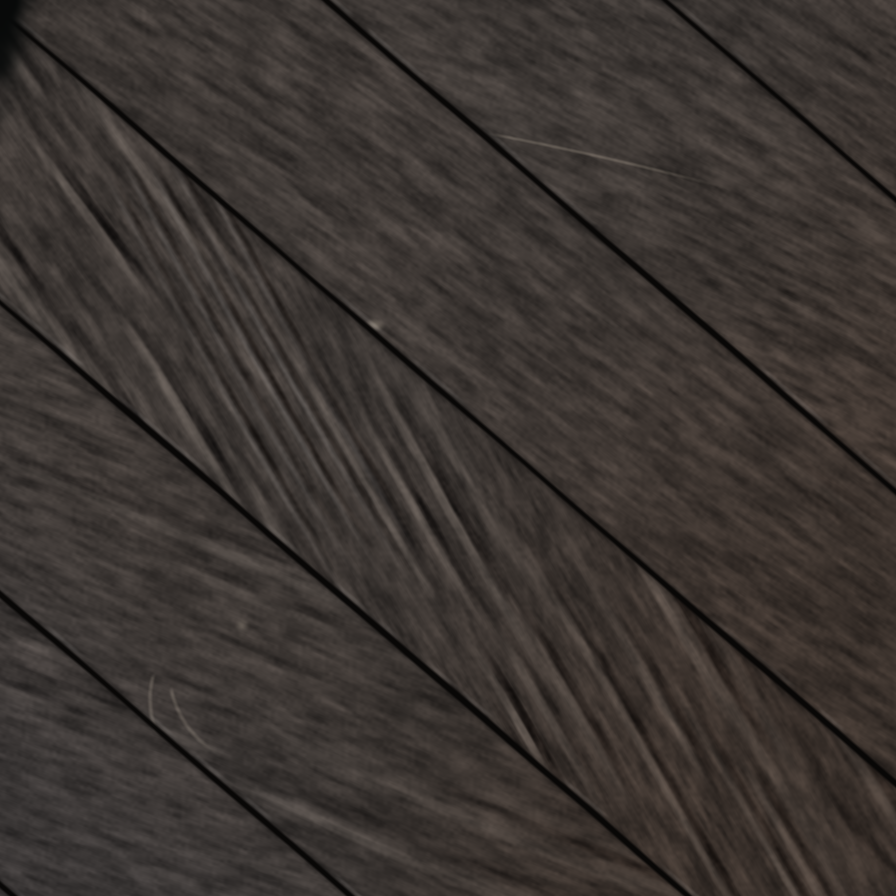
Reproduce this texture procedurally as a Shadertoy shader.

```glsl
// Dark weathered planks laid diagonally, split by thin black seams.
// Each plank has its own grain angle; stretched noise gives the fibres and
// pale raised streaks, and a few scratches and chips add wear.

float hash(vec2 p) {
    vec3 q = fract(p.xyx * vec3(0.1031, 0.1030, 0.0973));
    q += dot(q, q.yzx + 33.33);
    return fract((q.x + q.y) * q.z);
}

float noise(vec2 p) {
    vec2 i = floor(p), f = fract(p);
    f = f * f * (3.0 - 2.0 * f);
    return mix(mix(hash(i), hash(i + vec2(1, 0)), f.x),
               mix(hash(i + vec2(0, 1)), hash(i + vec2(1, 1)), f.x), f.y);
}

float fbm(vec2 p) {
    float sum = 0.0, amp = 0.5;
    for (int i = 0; i < 4; i++) {
        sum += amp * noise(p);
        p = p * 2.03 + 19.7;
        amp *= 0.5;
    }
    return sum;
}

// Soft line from a to b, bowed sideways and fading towards its ends
float scratch(vec2 p, vec2 a, vec2 b, float bow, float width) {
    vec2 d = b - a;
    float len = length(d);
    d /= len;
    float t = dot(p - a, d) / len;
    float side = dot(p - a, vec2(-d.y, d.x)) - bow * 4.0 * t * (1.0 - t);
    float ends = smoothstep(0.0, 0.1, t) * smoothstep(1.0, 0.6, t);
    return ends * smoothstep(width, 0.0, abs(side));
}

void mainImage(out vec4 fragColor, in vec2 fragCoord) {
    vec2 p = fragCoord / iResolution.xy;
    p.y = 1.0 - p.y;                       // work downwards from the top left
    float pixel = 1.0 / iResolution.y;

    // Plank index and position across it
    float wobble = 0.0025 * (noise(p * 9.0) - 0.5);
    float row = (p.y - 0.862 * p.x - 0.0117 + wobble) / 0.3255;
    float plank = floor(row);
    int id = clamp(int(plank) + 3, 0, 6);
    float seamDist = (row - round(row)) * 0.3255 * 0.757;

    // Grain frame: x along the fibres, y across them
    float angle = float[7](0.55, 0.48, 0.62, 1.02, 0.40, 0.36, 0.4)[id];
    float relief = float[7](0.2, 0.2, 0.2, 1.0, 0.65, 0.35, 0.3)[id];
    vec2 along = vec2(cos(angle), sin(angle));
    vec2 g = vec2(dot(p, along), dot(p, vec2(-along.y, along.x)));
    g += plank * vec2(7.3, 3.1) + 20.0;
    g.y += 0.035 * (noise(g * vec2(2.2, 4.0)) - 0.5);

    // Base tone: warm to the lower right, cool to the lower left
    vec3 color = vec3(0.241, 0.219, 0.206);
    float warm = smoothstep(0.7, 1.7, p.x + p.y) * smoothstep(0.2, 0.8, p.x);
    float cool = smoothstep(0.35, 1.0, p.y - p.x);
    color += warm * vec3(0.004, -0.012, -0.022);
    color += cool * vec3(-0.004, 0.003, 0.013);
    float patches = fbm(p * 4.0 + plank * 5.0) - 0.47;
    color += patches * vec3(0.045, 0.036, 0.032);
    color *= 0.98 + 0.07 * (hash(vec2(plank + 9.0, 4.0)) - 0.5);

    // Fine fibres and short flecks
    float fibre = fbm(g * vec2(19.0, 95.0)) - 0.47;
    float fleck = noise(g * vec2(48.0, 190.0) + 7.0) - 0.5;
    float grit = noise(p * 230.0) - 0.5;
    color *= 1.0 + 0.7 * fibre + 0.32 * fleck + 0.14 * grit;

    // Raised pale streaks, each with a shadow beside it, in uneven bands
    vec2 s = g * vec2(4.0, 88.0);
    float crest = smoothstep(0.45, 0.9, noise(s));
    float trough = smoothstep(0.45, 0.9, noise(s + vec2(0.0, 0.9)));
    float band = smoothstep(0.15, 0.6, noise(g * vec2(2.5, 9.0) + 3.0));
    band *= relief * (0.45 + 0.75 * noise(g * vec2(18.0, 60.0)));
    color += band * (0.13 * crest - 0.095 * trough) * vec3(1.0, 0.94, 0.88);

    // Bold ridges across the streaked plank, each beside a dark groove
    if (id == 3) {
        for (int i = 0; i < 5; i++) {
            vec2 shift = vec2(0.024, -0.006) * float(i) - vec2(0.045, 0.0);
            float r = scratch(p, vec2(0.155, 0.18) + shift,
                              vec2(0.45, 0.70) + shift, 0.006, 0.005);
            float shade = scratch(p, vec2(0.162, 0.177) + shift,
                                  vec2(0.457, 0.697) + shift, 0.006, 0.005);
            color += (0.09 * r - 0.07 * shade) * (0.3 + noise(g * vec2(9.0, 50.0)));
        }
    }

    // Scratches and chips
    float wear = 0.7 * scratch(p, vec2(0.54, 0.148), vec2(0.83, 0.215), -0.003, 0.003);
    wear += 0.6 * scratch(p, vec2(0.19, 0.765), vec2(0.25, 0.845), 0.012, 0.004);
    wear += 0.6 * scratch(p, vec2(0.172, 0.75), vec2(0.18, 0.83), 0.008, 0.004);
    wear += 1.3 * smoothstep(0.011, 0.0, length((p - vec2(0.418, 0.363)) * vec2(0.8, 1.2)));
    wear += 0.7 * smoothstep(0.010, 0.0, length(p - vec2(0.27, 0.698)));
    color += wear * vec3(0.18, 0.17, 0.15);

    // Seams: worn light lip above, soft shade, then the black gap
    float lip = smoothstep(0.004, 0.0, abs(seamDist + 0.006));
    color += 0.08 * lip * smoothstep(0.4, 0.8, noise(p * 28.0));
    color *= 1.0 - 0.25 * smoothstep(0.009, 0.002, abs(seamDist));
    float halfGap = 0.0021 + 0.0014 * noise(p * 6.0 + 8.0);
    float gap = smoothstep(halfGap + 0.001 + 0.7 * pixel, halfGap - 0.001 - 0.7 * pixel, abs(seamDist));
    color = mix(color, vec3(0.032, 0.026, 0.023), gap);

    // Deep shadow in the top left corner
    float corner = length(p * vec2(1.0, 0.32)) + 0.015 * (noise(p * 40.0) - 0.5);
    color = mix(vec3(0.03, 0.037, 0.036), color, smoothstep(0.015, 0.045, corner));

    fragColor = vec4(clamp(color, 0.0, 1.0), 1.0);
}
```
